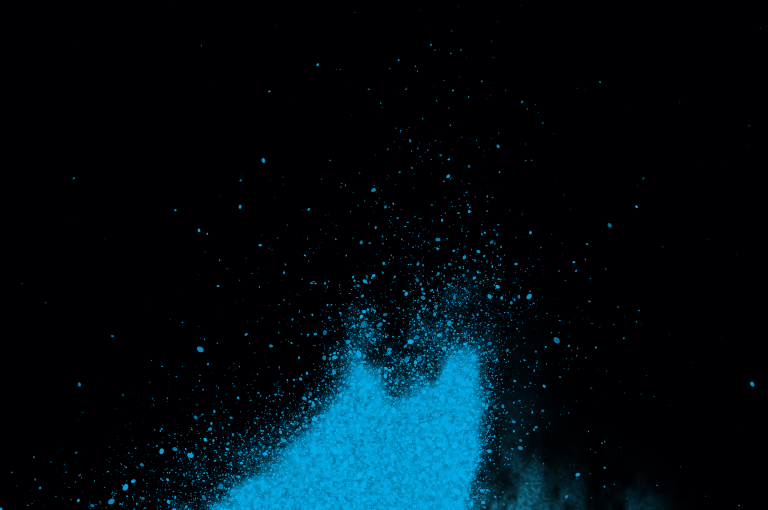
Write a Shadertoy shader that draws this background.

```glsl
// A burst of bright blue powder thrown up from the lower edge on black.
// A density field shapes the cloud; layers of jittered grains are scattered
// by that density, over a solid core and a faint teal haze at the base.

vec3 hash3(vec2 p) {
    vec3 q = fract(vec3(p.xyx) * vec3(0.1031, 0.1030, 0.0973));
    q += dot(q, q.yxz + 33.33);
    return fract((q.xxy + q.yzz) * q.zyx);
}

float noise(vec2 p) {
    vec2 i = floor(p), f = fract(p);
    f = f * f * (3.0 - 2.0 * f);
    return mix(mix(hash3(i).x, hash3(i + vec2(1, 0)).x, f.x),
               mix(hash3(i + vec2(0, 1)).x, hash3(i + vec2(1, 1)).x, f.x), f.y);
}

float fbm(vec2 p) {
    float sum = 0.0, amp = 0.5;
    for (int i = 0; i < 4; i++) {
        sum += amp * noise(p);
        p = p * 2.03 + 17.0;
        amp *= 0.5;
    }
    return sum;
}

// Soft elliptical bump around a centre
float bump(vec2 p, vec2 centre, vec2 size) {
    vec2 d = (p - centre) / size;
    return exp(-dot(d, d));
}

// Smooth step that falls from one to zero
float fall(float a, float b, float x) {
    return 1.0 - smoothstep(a, b, x);
}

// Share of the area covered by powder
float density(vec2 p) {
    // Sloped mound with a steep right flank
    float mound = smoothstep(-0.14, 0.13, p.x - 0.45 - 0.85 * p.y)
                * fall(-0.05, 0.06, p.x - 0.90 - 0.22 * p.y)
                * fall(0.08, 0.38, p.y);
    // Two plumes with a darker gap between them
    float leftPlume = 0.50 * bump(p, vec2(0.70, p.y), vec2(0.055, 1)) * fall(0.26, 0.48, p.y);
    float rightPlume = 0.52 * bump(p, vec2(0.85 + 0.1 * p.y, p.y), vec2(0.075, 1))
                     * fall(0.25, 0.56, p.y);
    // Loose grains: inner cloud, low skirt, tall spray and wide scatter
    float cloud = 0.13 * bump(p, vec2(0.82, 0.30), vec2(0.23, 0.26));
    float skirt = 0.34 * bump(p, vec2(0.50, 0.0), vec2(0.23, 0.16))
                + 0.10 * bump(p, vec2(0.30, 0.0), vec2(0.20, 0.06));
    float spray = 0.022 * bump(p, vec2(0.85, 0.62), vec2(0.15, 0.34));
    float scatter = 0.014 * bump(p, vec2(0.76, 0.05), vec2(0.48, 0.48));
    float loose = leftPlume + rightPlume + cloud + skirt + spray + scatter;
    loose *= 0.45 + 1.1 * noise(p * 26.0);
    return clamp(mound + loose, 0.0, 1.0);
}

// One layer of grains on a jittered grid; returns the brightest grain here
float grains(vec2 p, float cell, float fineness, float blur) {
    vec2 base = floor(p / cell);
    float light = 0.0;
    for (int y = -1; y <= 1; y++)
    for (int x = -1; x <= 1; x++) {
        vec2 id = base + vec2(x, y);
        vec2 seed = id + 71.0 * floor(fineness * 5.0 + 0.5);
        vec3 rnd = hash3(seed), look = hash3(seed + 413.7);
        vec2 centre = (id + rnd.xy) * cell;
        float chance = pow(density(centre), mix(0.95, 1.3, fineness)) * mix(0.4, 1.5, fineness);
        if (rnd.z < chance) {
            // Each grain is a stretched blob of its own size and angle
            float angle = 6.28 * look.x;
            vec2 axis = vec2(cos(angle), sin(angle));
            vec2 d = p - centre;
            d = vec2(dot(d, axis), 1.35 * dot(d, vec2(-axis.y, axis.x)));
            float radius = cell * mix(0.13, 0.33, look.y * look.y);
            float shape = fall(-blur, blur, length(d) - radius);
            light = max(light, shape * min(1.0, radius / blur) * mix(0.6, 1.0, look.z));
        }
    }
    return light;
}

void mainImage(out vec4 fragColor, in vec2 fragCoord) {
    vec2 p = fragCoord / iResolution.xy * vec2(1.5, 1.0);
    float blur = 0.7 / iResolution.y;
    float cover = density(p);

    // Teal haze drifting along the base on the right
    float haze = bump(p, vec2(1.01, 0.0), vec2(0.13, 0.085))
               + 0.5 * bump(p, vec2(1.22, 0.0), vec2(0.07, 0.05))
               + 0.22 * bump(p, vec2(0.99, 0.16), vec2(0.07, 0.16));
    haze *= smoothstep(0.2, 0.75, fbm(p * vec2(24.0, 16.0))) * (0.7 + 0.6 * noise(p * 230.0));
    vec3 color = vec3(0.0, 0.0, 0.008) + vec3(0.05, 0.40, 0.50) * haze;

    // Fine dust between the grains
    float dust = smoothstep(0.12, 0.9, cover) * mix(0.15, 0.75, noise(p * 210.0));
    color = mix(color, vec3(0.01, 0.50, 0.70), dust);

    // Grains from coarse to fine
    float powder = 0.0;
    float cell = 0.022;
    for (int i = 0; i < 6; i++) {
        powder = max(powder, grains(p, cell, float(i) / 5.0, blur));
        cell *= 0.72;
    }
    vec3 blue = mix(vec3(0.03, 0.63, 0.86), vec3(0.0, 0.71, 0.95), cover);
    color = mix(color, blue, powder);

    // Packed core with a slight grain
    float core = smoothstep(0.6, 1.0, cover) * (0.55 + 0.4 * noise(p * 150.0));
    color = mix(color, vec3(0.01, 0.68, 0.92), core);
    fragColor = vec4(color, 1.0);
}
```
